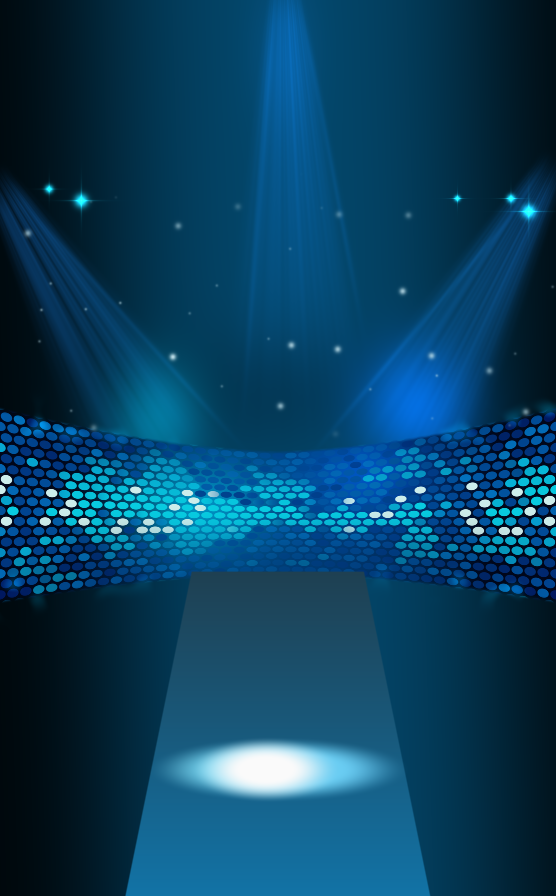
Reproduce this background procedurally as a WebGL 2 fragment shader.

```glsl
#version 300 es
precision highp float;
uniform vec2 u_resolution;
out vec4 fragColor;

const float ASPECT = 0.6224;
const vec3 NIGHT = vec3(0.0, 0.026, 0.04);
const vec3 TEAL = vec3(0.012, 0.275, 0.415);
const vec3 CYAN = vec3(0.03, 0.80, 0.88);
const vec3 PALE = vec3(0.80, 0.93, 0.92);

float hash(vec2 p) {
  vec3 q = fract(vec3(p.xyx) * 0.1031);
  q += dot(q, q.yzx + 33.33);
  return fract((q.x + q.y) * q.z);
}

float gradientDot(vec2 cell, vec2 f) {
  float a = 6.2832 * hash(cell);
  return dot(vec2(cos(a), sin(a)), f);
}

float noise(vec2 p) {
  vec2 i = floor(p), f = fract(p), w = f * f * (3.0 - 2.0 * f);
  vec2 e = vec2(1.0, 0.0);
  float low = mix(gradientDot(i, f), gradientDot(i + e, f - e), w.x);
  float high = mix(gradientDot(i + e.yx, f - e.yx), gradientDot(i + 1.0, f - 1.0), w.x);
  return mix(low, high, w.y);
}

float glow(vec2 p, vec2 center, vec2 radius) {
  vec2 d = (p - center) / radius;
  return exp(-dot(d, d));
}

// Cone of light with fine streaks along its axis
float beam(vec2 p, vec2 apex, vec2 target, float startWidth, float endWidth) {
  vec2 axis = target - apex, d = p - apex;
  float t = dot(d, axis) / dot(axis, axis);
  float side = dot(d, normalize(vec2(-axis.y, axis.x)));
  side /= mix(startWidth, endWidth, clamp(t, 0.0, 1.2));
  float streak = 0.8 + 0.7 * noise(vec2(side * 5.0 + apex.x * 40.0, t * 0.5));
  streak += 0.35 * noise(vec2(side * 14.0, t * 0.3 + 8.0));
  float fade = smoothstep(-0.06, 0.1, t) * smoothstep(1.05, 0.15, t);
  return smoothstep(1.1, 0.45, abs(side)) * streak * fade;
}

// Thin ray that fades towards its end
float ray(vec2 p, vec2 a, vec2 b, float width) {
  vec2 axis = b - a;
  float t = clamp(dot(p - a, axis) / dot(axis, axis), 0.0, 1.0);
  float d = length(p - a - axis * t) / width;
  return exp(-d * d) * smoothstep(0.0, 0.2, t) * smoothstep(1.0, 0.6, t);
}

// Four-pointed sparkle
float star(vec2 p, vec2 center, float size) {
  vec2 d = abs(p - center) / size;
  float rays = exp(-d.x * 5.0 - d.y * 70.0) + exp(-d.y * 5.0 - d.x * 70.0);
  return rays + 1.2 * exp(-dot(d, d) * 45.0);
}

// Round specks, one at most per grid cell
float dust(vec2 p, float cells, float density, float radius) {
  vec2 id = floor(p * cells);
  vec2 spot = 0.2 + 0.6 * vec2(hash(id + 7.0), hash(id + 19.0));
  float d = length(fract(p * cells) - spot) / (cells * radius);
  return step(hash(id + 3.0), density) * exp(-d * d) * (0.5 + 0.5 * hash(id + 31.0));
}

// Dotted light wall; v runs from -1 to 1 across its height
vec3 wallColor(vec2 uv, float v, vec3 haze) {
  vec2 grid = vec2(uv.x * 43.0, v * 9.0);
  float soft = 0.4 * fwidth(grid.y);
  grid.x += 0.5 * mod(floor(grid.y), 2.0);
  vec2 id = floor(grid);
  float bulb = smoothstep(0.44 + soft, 0.44 - soft, length(fract(grid) - 0.5));
  float row = (id.y + 0.5) / 9.0, away = abs(uv.x - 0.5) * 2.0;
  float h = hash(id + 50.0);
  float patches = noise(id * vec2(0.21, 0.31) + 4.0) + 0.45 * (h - 0.5);
  float hot = glow(vec2(uv.x, row), vec2(0.33, 0.1), vec2(0.15, 0.6));
  float middle = exp(-row * row * 5.0);
  float lit = smoothstep(0.0, 0.2, patches + 0.45 * hot + 0.3 * middle - 0.22);
  vec3 tone = mix(vec3(0.0, 0.25, 0.55), vec3(0.01, 0.46, 0.76), h);
  tone = mix(tone, vec3(0.0, 0.08, 0.36), step(0.5, hash(id + 12.0)) * away * abs(row));
  tone = mix(tone, CYAN, lit * (0.55 + 0.45 * middle));
  float white = step(0.82, hash(id + 91.0)) * step(abs(row + 0.02), 0.3);
  tone = mix(tone, PALE, white * smoothstep(0.1, 0.3, away));
  float dim = (1.0 - away) * max(smoothstep(0.1, -0.9, v), 0.7 * smoothstep(0.3, 0.9, v));
  return mix(haze, tone, bulb * (1.0 - 0.7 * dim));
}

void main() {
  vec2 uv = gl_FragCoord.xy / u_resolution;
  vec2 p = uv * vec2(ASPECT, 1.0);
  float pixel = 1.0 / u_resolution.y;

  // Dark sides around a teal column
  float across = (uv.x - mix(0.57, 0.52, uv.y)) / 0.40;
  vec3 color = mix(NIGHT, TEAL, exp(-across * across * (0.55 + 0.65 * across * across)));
  color *= 1.0 - 0.22 * glow(p, vec2(0.31, 0.56), vec2(0.16, 0.07));

  // Spotlights
  float top = beam(p, vec2(0.319, 1.02), vec2(0.336, 0.48), 0.018, 0.10);
  top += 0.5 * glow(p, vec2(0.319, 0.94), vec2(0.036, 0.08));
  top += 0.4 * ray(p, vec2(0.306, 1.0), vec2(0.27, 0.5), 0.003);
  top += 0.4 * ray(p, vec2(0.336, 1.0), vec2(0.412, 0.6), 0.003);
  color += vec3(0.015, 0.09, 0.19) * top;
  float sides = beam(p, vec2(0.0, 0.795), vec2(0.195, 0.46), 0.02, 0.09);
  sides += beam(p, vec2(0.615, 0.81), vec2(0.425, 0.46), 0.02, 0.09);
  sides += 0.3 * ray(p, vec2(0.02, 0.78), vec2(0.29, 0.48), 0.003);
  sides += 0.3 * ray(p, vec2(0.59, 0.78), vec2(0.33, 0.47), 0.003);
  color += vec3(0.03, 0.16, 0.30) * sides;
  color += vec3(0.0, 0.27, 0.31) * glow(p, vec2(0.175, 0.53), vec2(0.05, 0.065));
  color += vec3(0.0, 0.19, 0.50) * glow(p, vec2(0.465, 0.545), vec2(0.06, 0.065));

  // Curved wall of lights
  float bend = pow(abs(uv.x - 0.5) * 2.0, 1.6);
  float v = (p.y - mix(0.428, 0.436, bend)) / mix(0.067, 0.106, bend);
  vec3 haze = mix(vec3(0.0, 0.22, 0.44), vec3(0.0, 0.025, 0.10), smoothstep(0.0, 0.7, bend));
  haze += vec3(0.0, 0.36, 0.34) * glow(p, vec2(0.22, 0.435), vec2(0.08, 0.055));
  haze += vec3(0.0, 0.14, 0.36) * glow(p, vec2(0.42, 0.47), vec2(0.08, 0.05));
  float wallMask = smoothstep(1.04, 0.97, abs(v));
  color = mix(color, wallColor(uv, v, haze), wallMask);
  float spill = exp(-pow(abs(abs(v) - 0.95) * 6.0, 2.0)) * bend;
  color += vec3(0.0, 0.28, 0.36) * spill * smoothstep(0.1, 0.5, noise(p * 34.0));

  // Runway and its pool of light
  float halfWidth = mix(0.1706, 0.0964, p.y / 0.362);
  float runway = smoothstep(pixel, -pixel, abs(p.x - 0.311) - halfWidth);
  runway *= smoothstep(pixel, -pixel, p.y - 0.362);
  vec3 carpet = mix(vec3(0.07, 0.45, 0.65), vec3(0.12, 0.25, 0.32), p.y / 0.362);
  color = mix(color, carpet, runway);
  float pool = length((p - vec2(0.312, 0.141)) / vec2(0.137, 0.034));
  vec3 poolColor = mix(vec3(0.55, 0.90, 0.95), vec3(0.33, 0.74, 0.95), uv.x);
  color = mix(color, poolColor, smoothstep(1.08, 0.5, pool));
  float core = length((p - vec2(0.298, 0.141)) / vec2(0.07, 0.031));
  color = mix(color, vec3(0.98), smoothstep(1.2, 0.4, core));

  // Specks and sparkles
  float air = smoothstep(0.5, 0.55, p.y) * smoothstep(0.82, 0.7, p.y);
  float specks = dust(p, 14.0, 0.36, 0.0036) + 0.5 * dust(p + 0.37, 25.0, 0.16, 0.0016);
  color = mix(color, vec3(0.75, 0.88, 0.92), min(specks * air, 1.0));
  float sparkle = 0.0;
  for (int i = 0; i < 3; i++) {
    float k = float(i), size = 0.046 / (1.0 + 0.6 * k);
    sparkle += star(p, vec2(0.592 - 0.02 * k * k, 0.764 + 0.0145 * min(k, 1.0)), size);
    if (i < 2) sparkle += star(p, vec2(0.091 - 0.036 * k, 0.776 + 0.013 * k), size);
  }
  color += vec3(0.1, 0.8, 0.9) * sparkle;
  fragColor = vec4(clamp(color, 0.0, 1.0), 1.0);
}
```
